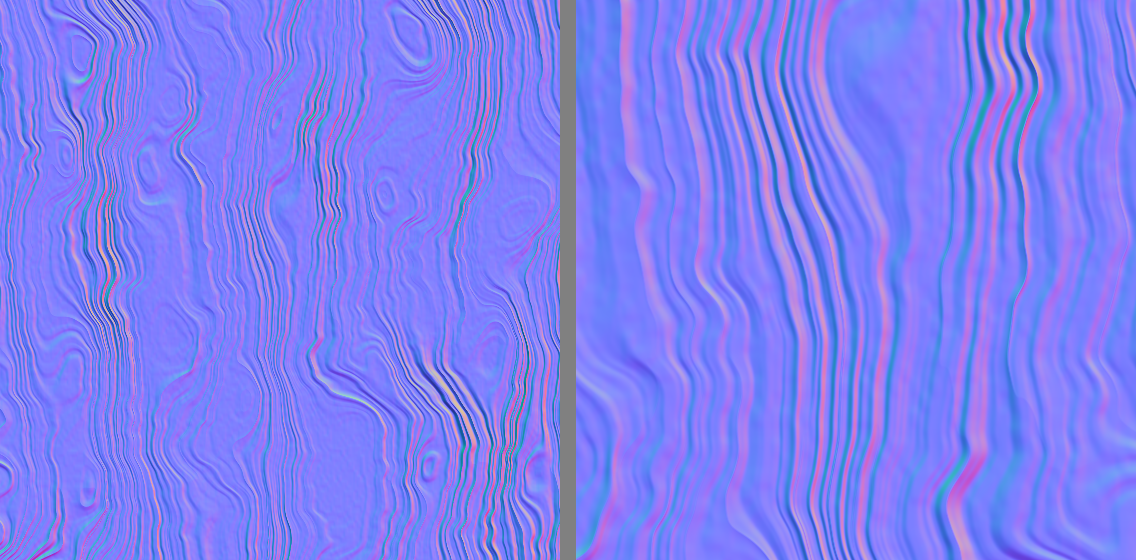
Left: the whole. Right: its middle third, enlarged.
Give the GLSL for this texture map, as a WebGL 2 fragment shader.

```glsl
#version 300 es
precision highp float;
// Tangent-space normal map of weathered wood with wavy grain and knots.
// A grain field, bent by noise and spread apart by scattered knots, is cut
// into ridges; the slope of that relief is encoded as a colour.

uniform vec2 u_resolution;
out vec4 outColor;

const vec2  KNOT_GRID    = vec2(5.0, 4.0);   // knot cells across the canvas
const float KNOT_CHANCE  = 0.85;
const float KNOT_SPREAD  = 1.0;              // how far the grain parts
const float KNOT_RINGS   = 0.055;            // depth of the closed rings
const vec2  BEND_SCALE   = vec2(4.0, 6.0);
const vec2  WOBBLE_SCALE = vec2(9.0, 19.0);
const vec2  KINK_SCALE   = vec2(22.0, 44.0);
const float BEND         = 0.085;
const float WOBBLE       = 0.022;
const float KINK         = 0.0075;
const float BROAD_GRAIN  = 88.0;             // ridges per canvas width
const float FINE_GRAIN   = 170.0;
const float CREASE_GRAIN = 58.0;
const float BROAD_DEPTH  = 0.0040;
const float FINE_DEPTH   = 0.0029;
const float CREASE_DEPTH = 0.0014;
const vec2  PORE_SCALE   = vec2(170.0, 110.0);
const float PORE_DEPTH   = 0.0004;
const float SAMPLE_STEP  = 0.0008;

float hash(vec2 p) {
  return fract(sin(dot(p, vec2(127.1, 311.7))) * 43758.5453);
}

// Value noise with a quintic fade, so that slopes stay smooth.
float noise(vec2 p) {
  vec2 i = floor(p), t = fract(p);
  t = t * t * t * (t * (t * 6.0 - 15.0) + 10.0);
  float low  = mix(hash(i), hash(i + vec2(1.0, 0.0)), t.x);
  float high = mix(hash(i + vec2(0.0, 1.0)), hash(i + 1.0), t.x);
  return mix(low, high, t.y);
}

// Offset of the grain around knots: flat centre, crowded flanks, closed rings.
float knots(vec2 p) {
  vec2 home = floor(p * KNOT_GRID);
  float offset = 0.0;
  for (int y = -1; y <= 1; y++) {
    for (int x = -1; x <= 1; x++) {
      vec2 cell = home + vec2(x, y);
      if (hash(cell + 7.3) > KNOT_CHANCE) continue;
      vec2 jitter = vec2(hash(cell + 1.7), hash(cell + 4.1));
      vec2 center = (cell + mix(vec2(0.2), vec2(0.8), jitter)) / KNOT_GRID;
      float size = hash(cell + 9.2);
      vec2 radius = mix(vec2(0.034, 0.06), vec2(0.072, 0.125), size);
      vec2 d = p - center;
      vec2 e = d / radius;
      float falloff = pow(max(1.0 - dot(e, e) / 5.0, 0.0), 4.0);
      float side = hash(cell + 2.9) < 0.5 ? -1.0 : 1.0;
      offset += side * KNOT_RINGS * mix(0.6, 1.1, size) * falloff * falloff;
      offset -= KNOT_SPREAD * d.x * falloff;
    }
  }
  return offset;
}

// Coordinate across the grain; its contours are the grain lines.
float grainField(vec2 p) {
  vec2 q = p;
  q.x += BEND * (noise(p * BEND_SCALE + 3.7) - 0.5);
  q.x += WOBBLE * (noise(p * WOBBLE_SCALE + 11.2) - 0.5);
  q.x += KINK * (noise(p * KINK_SCALE + 51.8) - 0.5);
  q.y += BEND * (noise(p * BEND_SCALE.yx + 23.4) - 0.5);
  float drift = BEND * (noise(p * vec2(8.0, 2.7) + 31.6) - 0.5);
  return q.x + drift + knots(q);
}

// Fades out ridges too narrow for the grain span covered by one pixel.
float resolved(float ridges, float span) {
  return 1.0 - smoothstep(0.55, 1.3, ridges * span);
}

float relief(vec2 p, float span) {
  float f = grainField(p);
  float broad = noise(vec2(f * BROAD_GRAIN, p.y * 3.5)) - 0.5;
  float fine = noise(vec2(f * FINE_GRAIN + 40.0, p.y * 5.0)) - 0.5;
  float band = noise(vec2(f * CREASE_GRAIN + 80.0, p.y * 3.5));
  float crease = pow(1.0 - abs(2.0 * band - 1.0), 3.0) - 0.3;

  // Some bundles of grain stand out, others are worn nearly flat.
  float wear = noise(vec2(f * 14.0 + 5.0, p.y * 4.0 + 17.0));
  float strength = 0.55 + 1.9 * wear * wear;
  float grain = BROAD_DEPTH * broad * resolved(BROAD_GRAIN, span)
              + FINE_DEPTH * fine * resolved(FINE_GRAIN, span)
              + CREASE_DEPTH * crease * resolved(CREASE_GRAIN, span);
  return strength * grain + PORE_DEPTH * noise(p * PORE_SCALE);
}

void main() {
  float side = min(u_resolution.x, u_resolution.y);
  vec2 p = gl_FragCoord.xy / side;
  vec2 s = vec2(SAMPLE_STEP, 0.0);

  float f = grainField(p);
  vec2 stretch = vec2(grainField(p + s.xy), grainField(p + s.yx)) - f;
  float span = length(stretch) / (SAMPLE_STEP * side);

  // Central differences give the slope and soften the sharpest creases.
  vec2 slope = vec2(relief(p + s.xy, span) - relief(p - s.xy, span),
                    relief(p + s.yx, span) - relief(p - s.yx, span));
  vec3 normal = normalize(vec3(-slope / (2.0 * SAMPLE_STEP), 1.0));

  // Squaring the upward part deepens the blue falloff on steep flanks.
  normal.z *= normal.z;
  outColor = vec4(0.5 + 0.5 * normal, 1.0);
}
```
